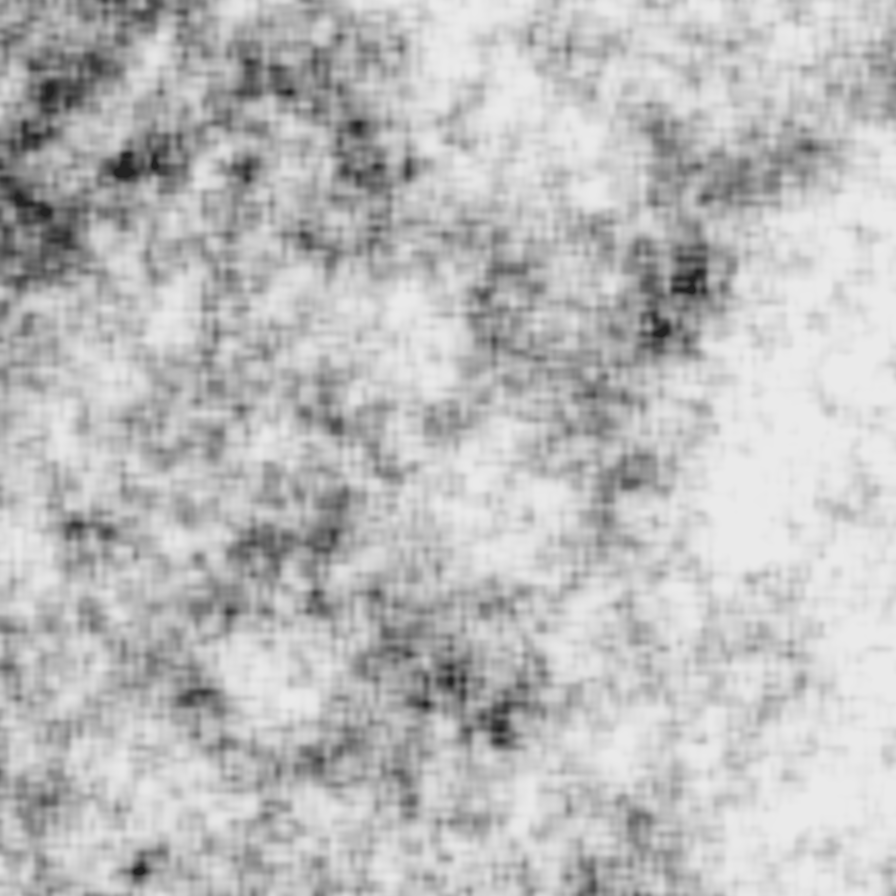
Give the GLSL for this texture, as a Shadertoy shader.

```glsl
// Mottled pale grey plaster with dark smudges and a fine woven grain.

const float BASE_GREY = 0.765;
const float CONTRAST = 0.128;
const float DARK_SKEW = 0.027;   // stretches the dark tail, flattens the lights
const float LEFT_SHADE = 1.1;

// Integer hash of a lattice cell, from -1 to 1
float hashCell(vec2 cell, float seed) {
    uvec2 q = uvec2(ivec2(cell)) * uvec2(1597u, 3812u + 3u);
    uint h = (q.x ^ (q.y + uint(seed) * 7919u)) * 73157u;
    h = (h ^ (h >> 15u)) * 668265u;
    h = (h ^ (h >> 13u)) * 374761u;
    h ^= h >> 16u;
    return float(h & 65535u) / 32767.5 - 1.0;
}

// Smoothly interpolated lattice noise
float valueNoise(vec2 p, float seed) {
    vec2 cell = floor(p);
    vec2 f = fract(p);
    vec2 w = f * f * (3.0 - 2.0 * f);
    float low = mix(hashCell(cell, seed), hashCell(cell + vec2(1, 0), seed), w.x);
    float high = mix(hashCell(cell + vec2(0, 1), seed), hashCell(cell + vec2(1, 1), seed), w.x);
    return mix(low, high, w.y);
}

mat2 rotation(float angle) {
    float c = cos(angle), s = sin(angle);
    return mat2(c, s, -s, c);
}

// Cloudy layers, each turned to hide the lattice
float clouds(vec2 p, float frequency, float gain) {
    float sum = 0.0, amplitude = 0.72;
    for (int i = 0; i < 5; i++) {
        float layer = float(i);
        vec2 q = rotation(0.6 + 1.1 * layer) * p;
        sum += amplitude * valueNoise(q * frequency + 17.3 * layer, layer + 1.0);
        frequency *= 1.9;
        amplitude *= gain;
    }
    return sum;
}

// Short horizontal and vertical threads
float weave(vec2 p, float alongFrequency, float acrossFrequency) {
    vec2 stretch = vec2(alongFrequency, acrossFrequency);
    return valueNoise(p * stretch, 21.0) + valueNoise(p * stretch.yx, 22.0);
}

// Maps a roughly normal height to grey, with a longer tail to the dark side
float toneCurve(float height) {
    float z = clamp(height, -3.0, 2.35);
    return BASE_GREY + CONTRAST * z - DARK_SKEW * z * z;
}

void mainImage(out vec4 fragColor, in vec2 fragCoord) {
    vec2 uv = fragCoord / iResolution.xy;
    float height = 1.42 * (clouds(uv, 4.5, 0.95) + 0.38 * weave(uv, 50.0, 145.0));
    height += LEFT_SHADE * (uv.x - 0.5);
    fragColor = vec4(vec3(toneCurve(height)), 1.0);
}
```
